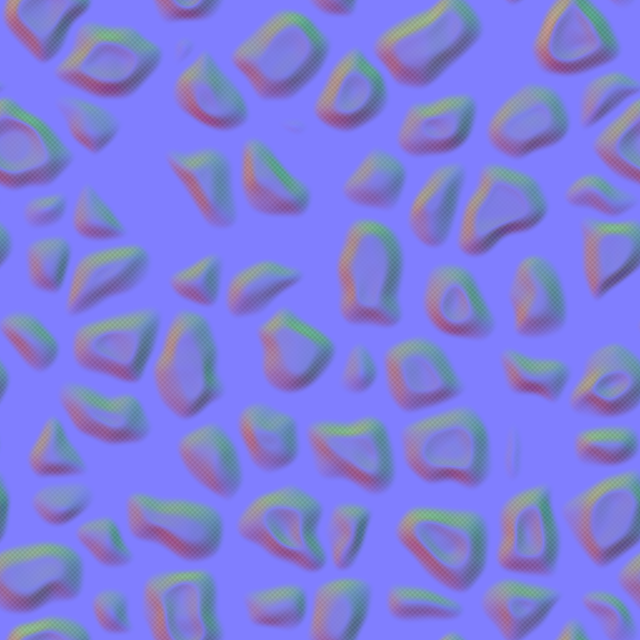
Write a Shadertoy shader that draws this texture map.

```glsl
const float GRID = 8.0;       // stones per side before they squeeze each other
const float ROUNDING = 13.0;  // higher gives sharper corners

vec3 hash3(vec2 p) {
    vec3 q = fract(p.xyx * vec3(0.1031, 0.1030, 0.0973));
    q += dot(q, q.yxz + 33.33);
    return fract((q.xxy + q.yzz) * q.zyx);
}

// Value noise that wraps after a whole number of cells
vec2 noise(vec2 p, float period) {
    vec2 i = floor(p), f = fract(p);
    f = f * f * (3.0 - 2.0 * f);
    vec2 a = hash3(mod(i, period) + 57.0).xy;
    vec2 b = hash3(mod(i + vec2(1, 0), period) + 57.0).xy;
    vec2 c = hash3(mod(i + vec2(0, 1), period) + 57.0).xy;
    vec2 d = hash3(mod(i + vec2(1, 1), period) + 57.0).xy;
    return mix(mix(a, b, f.x), mix(c, d, f.x), f.y);
}

// Stone centre in xy, growth weight in z
vec3 stoneSite(vec2 cell) {
    vec3 h = hash3(mod(cell, GRID) + 3.0);
    return vec3(cell + 0.5 + 0.8 * (h.xy - 0.5), 0.6 * h.z);
}

float weightedDistance(vec2 p, vec3 site) {
    vec2 d = p - site.xy;
    return dot(d, d) - site.z;
}

// Relief in x, stone coverage in y
vec2 relief(vec2 p) {
    p += 0.14 * (noise(p * 3.0, GRID * 3.0) - 0.5);
    vec2 base = floor(p), ownCell = base;
    float nearest = 1e3;
    for (int y = -2; y <= 2; y++)
    for (int x = -2; x <= 2; x++) {
        vec2 cell = base + vec2(x, y);
        float d = weightedDistance(p, stoneSite(cell));
        if (d < nearest) { nearest = d; ownCell = cell; }
    }
    vec3 own = stoneSite(ownCell);

    // Soft intersection of the borders with all neighbours
    float sum = 0.0;
    for (int y = -2; y <= 2; y++)
    for (int x = -2; x <= 2; x++) {
        vec2 cell = ownCell + vec2(x, y);
        if (cell == ownCell) continue;
        vec3 other = stoneSite(cell);
        float border = (weightedDistance(p, other) - nearest) / (2.0 * distance(other.xy, own.xy));
        sum += exp(-ROUNDING * border);
    }

    // Tapered slab in a random direction
    vec3 shape = hash3(mod(ownCell, GRID) + 31.0);
    float angle = 6.2832 * shape.x;
    vec2 axis = vec2(cos(angle), sin(angle));
    vec2 q = p - own.xy;
    q = vec2(dot(q, axis), dot(q, vec2(-axis.y, axis.x)));
    float halfWidth = mix(0.3, 0.5, shape.y) + 0.25 * own.z + (shape.z - 0.5) * q.x;
    sum += exp(-ROUNDING * (halfWidth - q.y)) + exp(-ROUNDING * (halfWidth + q.y));
    sum += exp(-ROUNDING * (0.8 - abs(q.x)));
    float inset = -log(sum) / ROUNDING - 0.035;

    // Steep rim, then a sunken terrace, a crease and lumps on top
    float rim = smoothstep(0.0, 0.24, inset);
    float top = smoothstep(0.1, 0.3, inset);
    float terrace = smoothstep(0.2, 0.38, inset) * smoothstep(0.4, 0.8, shape.y);
    float crease = sqrt(q.y * q.y + 0.004) * (fract(shape.z * 7.0) - 0.3);
    float lumps = noise(p * 3.0 + 5.0, GRID * 3.0).x - 0.5;
    return vec2(rim - 0.4 * terrace + top * (1.1 * crease + 0.45 * lumps), rim);
}

void mainImage(out vec4 fragColor, in vec2 fragCoord) {
    vec2 uv = fragCoord / iResolution.xy;
    vec2 p = uv * GRID;

    // Slope by central differences, wide enough to stay soft
    vec2 e = vec2(0.035, 0.0);
    vec2 left = relief(p - e.xy), right = relief(p + e.xy);
    vec2 below = relief(p - e.yx), above = relief(p + e.yx);
    vec2 slope = vec2(right.x - left.x, above.x - below.x) / (2.0 * e.x * 6.0);
    float cover = 0.25 * (left.y + right.y + below.y + above.y);
    float steep = min(length(slope), 1.1);

    // Muted normal colours: blue fades with steepness
    vec3 color = vec3(0.5, 0.495, 1.0);
    color.rg += 0.16 * vec2(slope.x, -slope.y);
    color.b -= 0.36 * steep + 0.09 * cover;
    color.rg += cover * 0.04 * (noise(p * 2.0, GRID * 2.0) - 0.5);

    // Fine woven dots on the slopes
    vec2 weave = cos(6.2832 * 128.0 * uv);
    color += vec3(0.03, 0.04, 0.05) * weave.x * weave.y * min(steep + 0.15 * cover, 1.0);
    fragColor = vec4(clamp(color, 0.0, 1.0), 1.0);
}
```
